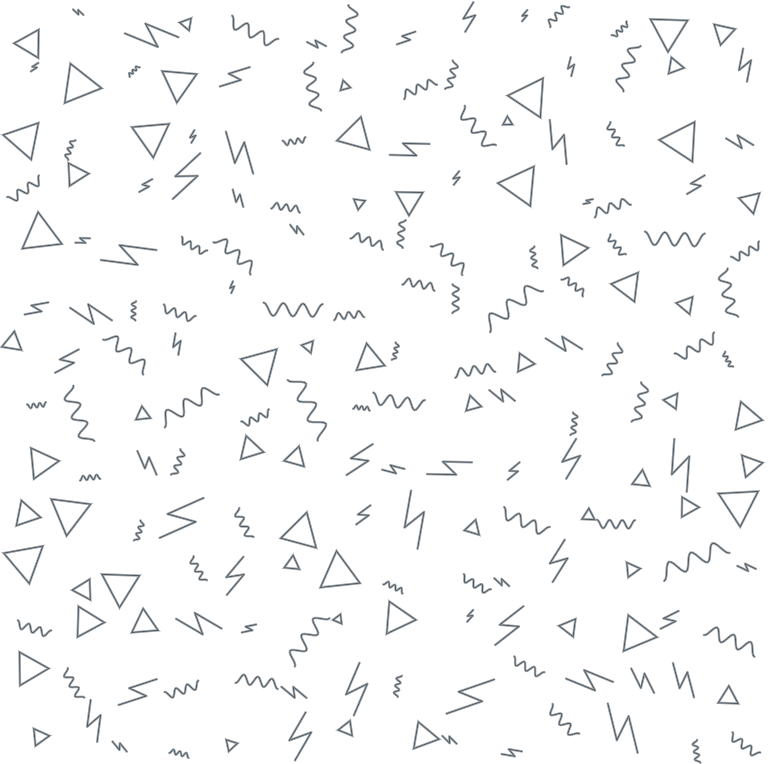
A Shadertoy shader for this pattern:

```glsl
// Scattered thin outlines on white: triangles, lightning zigzags and wavy lines.
// A jittered grid holds one shape per cell; each shape's reach is its weighted
// share of the distance to its neighbours, so sizes vary without collisions.

#define CELLS 14.0          // grid rows over the canvas height
#define JITTER 0.62         // wander of a shape inside its cell
#define LINE_WIDTH 0.0018   // stroke width in canvas heights
#define SOFTNESS 0.0026     // width of the stroke's edge ramp
#define WAVE_HEIGHT 0.22    // wave amplitude over its half length
#define INK vec3(0.16, 0.21, 0.25)
#define PAPER vec3(1.0)

const float PI = 3.14159265;
const float TRIANGLE = 0.0, BOLT = 1.0;

vec3 hash3(vec2 cell, float seed) {
    vec3 q = fract(vec3(cell.xyx + seed) * vec3(0.1031, 0.1030, 0.0973));
    q += dot(q, q.yxz + 33.33);
    return fract((q.xxy + q.yzz) * q.zyx);
}

vec2 shapeCentre(vec2 cell) {
    return cell + 0.5 + JITTER * (hash3(cell, 17.3).xy - 0.5);
}

float shapeKind(vec2 cell) {
    return floor(hash3(cell, 51.7).x * 3.0);
}

// Alternate cells favour large and small shapes; triangles need less room.
float shapeWeight(vec2 cell) {
    float h = hash3(cell, 51.7).y;
    float isLarge = mod(cell.x + cell.y, 2.0);
    float weight = mix(mix(0.18, 0.55, h), mix(0.55, 1.0, h), isLarge);
    return weight * mix(0.65, 1.0, 0.5 * shapeKind(cell));
}

float shapeRadius(vec2 cell, vec2 gridSize) {
    vec2 centre = shapeCentre(cell);
    float weight = shapeWeight(cell);
    vec2 edge = min(centre, gridSize - centre);
    float radius = min(edge.x, edge.y);
    for (int j = -1; j <= 1; j++)
    for (int i = -1; i <= 1; i++) {
        if (i == 0 && j == 0) continue;
        vec2 other = cell + vec2(i, j);
        float gap = distance(centre, shapeCentre(other));
        radius = min(radius, gap * weight / (weight + shapeWeight(other)));
    }
    float kind = shapeKind(cell);
    float largest = kind == TRIANGLE ? 0.42 : kind == BOLT ? 0.55 : 0.75;
    return clamp(0.92 * radius, 0.10, largest);
}

float segmentDist(vec2 p, vec2 a, vec2 b) {
    vec2 ab = b - a;
    return length(p - a - ab * clamp(dot(p - a, ab) / dot(ab, ab), 0.0, 1.0));
}

float triangleDist(vec2 p) {
    return abs(max(abs(p.x) * 0.866 + p.y * 0.5, -p.y) - 0.5);
}

float boltDist(vec2 p, float variation) {
    vec2 tip = vec2(mix(-0.25, 0.08, variation), 0.97);
    vec2 bend = vec2(-0.34, mix(-0.36, -0.16, variation));
    float d = min(segmentDist(p, tip, bend), segmentDist(p, -bend, -tip));
    return min(d, segmentDist(p, bend, -bend));
}

vec2 wavePoint(float x) {
    return vec2(x, WAVE_HEIGHT * cos(3.0 * PI * x));
}

float waveDist(vec2 p) {
    const int STEPS = 36;
    float d = 10.0;
    vec2 a = wavePoint(-1.0);
    for (int i = 1; i <= STEPS; i++) {
        vec2 b = wavePoint(2.0 * float(i) / float(STEPS) - 1.0);
        d = min(d, segmentDist(p, a, b));
        a = b;
    }
    return d;
}

void mainImage(out vec4 fragColor, in vec2 fragCoord) {
    vec2 canvas = iResolution.xy / iResolution.y;
    vec2 gridSize = max(round(CELLS * canvas), 1.0);
    vec2 p = fragCoord / iResolution.y * CELLS;
    vec2 home = floor(p);

    // Nearest stroke among the surrounding cells
    float d = 10.0;
    for (int j = -1; j <= 1; j++)
    for (int i = -1; i <= 1; i++) {
        vec2 cell = home + vec2(i, j);
        if (any(lessThan(cell, vec2(0.0))) || any(greaterThanEqual(cell, gridSize))) continue;
        vec2 q = p - shapeCentre(cell);
        if (length(q) > 0.9) continue;
        float radius = shapeRadius(cell, gridSize);
        if (length(q) > 1.1 * radius + 0.06) continue;

        vec3 h = hash3(cell, 83.9);
        float angle = 2.0 * PI * h.x;
        q = mat2(cos(angle), sin(angle), -sin(angle), cos(angle)) * q / radius;
        float kind = shapeKind(cell);
        float stroke = kind == TRIANGLE ? triangleDist(q)
                     : kind == BOLT ? boltDist(q, h.y) : waveDist(q);
        d = min(d, stroke * radius);
    }

    // Soft-edged stroke, never sharper than one pixel
    float ramp = max(SOFTNESS, 1.0 / iResolution.y);
    float ink = clamp(0.5 + (0.5 * LINE_WIDTH - d / CELLS) / ramp, 0.0, 1.0);
    fragColor = vec4(mix(PAPER, INK, ink), 1.0);
}
```
